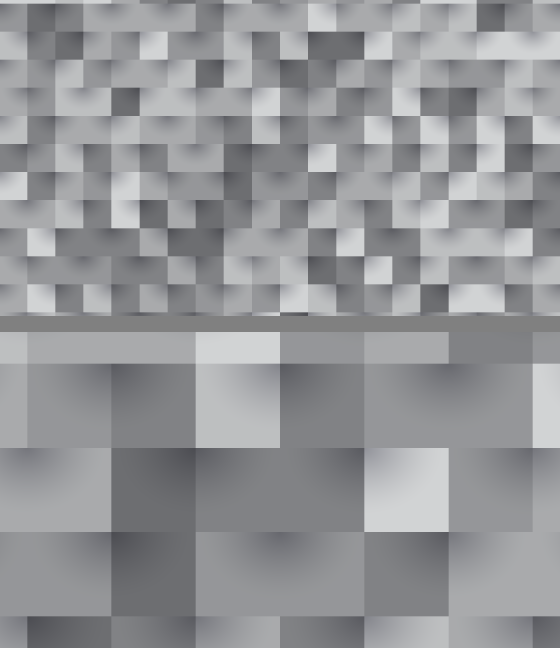
Top: the whole. Bottom: its middle third, enlarged.
Give the GLSL for this background, as a Shadertoy shader.

```glsl
// A mosaic of flat grey square tiles, 20 across and 11 whole rows plus a thin
// strip above and below. A hash picks one of six greys for each tile, and a soft
// shadow falls from every second corner along the top of each row.

const vec3 DARK_GREY  = vec3(0.427, 0.431, 0.443);
const vec3 LIGHT_GREY = vec3(0.820, 0.827, 0.831);
const vec3 SHADOW_TINT = vec3(0.69, 0.69, 0.72);
const vec2 SHADOW_REACH = vec2(0.95, 0.80);   // in tiles
const float ROWS = 11.25;
const float COLUMNS = 20.0;
const int SAMPLES = 3;                        // per axis, for smooth edges

// Integer hash of a tile index, from 0 to 1
float hash(vec2 tile) {
    uvec2 q = uvec2(ivec2(tile) + 512) * uvec2(1597u, 3812u);
    uint n = (q.x ^ (q.y + 7919u)) * 277803u;
    n = (n ^ (n >> 15)) * 73856093u;
    n = (n ^ (n >> 13)) * 19349663u;
    n ^= n >> 16;
    return float(n & 65535u) / 65535.0;
}

// One of six evenly spaced greys; the middle ones are the most common
vec3 tileGrey(float h) {
    float level = step(0.09, h) + step(0.24, h) + step(0.44, h)
                + step(0.68, h) + step(0.89, h);
    return mix(DARK_GREY, LIGHT_GREY, level / 5.0);
}

// Shadow strength around the top corner; the side alternates like a checkerboard
float cornerShadow(vec2 tile, vec2 local, vec2 reach) {
    float side = 1.0 - mod(tile.x + tile.y, 2.0);
    vec2 offset = abs(local - vec2(side, 1.0));
    float fade = max(0.0, 1.0 - length(offset / reach));
    return pow(fade, 1.5);
}

vec3 mosaic(vec2 p) {
    vec2 tile = floor(p);
    float shadow = cornerShadow(tile, p - tile, SHADOW_REACH);
    return tileGrey(hash(tile)) * mix(vec3(1.0), SHADOW_TINT, shadow);
}

void mainImage(out vec4 fragColor, in vec2 fragCoord) {
    float scale = ROWS / iResolution.y;
    vec2 center = vec2(0.5 * COLUMNS, 0.5);

    // Average a small grid of samples inside the pixel
    vec3 sum = vec3(0.0);
    for (int j = 0; j < SAMPLES; j++) {
        for (int i = 0; i < SAMPLES; i++) {
            vec2 jitter = (vec2(i, j) + 0.5) / float(SAMPLES) - 0.5;
            vec2 p = (fragCoord + jitter - 0.5 * iResolution.xy) * scale + center;
            sum += mosaic(p);
        }
    }
    fragColor = vec4(sum / float(SAMPLES * SAMPLES), 1.0);
}
```
